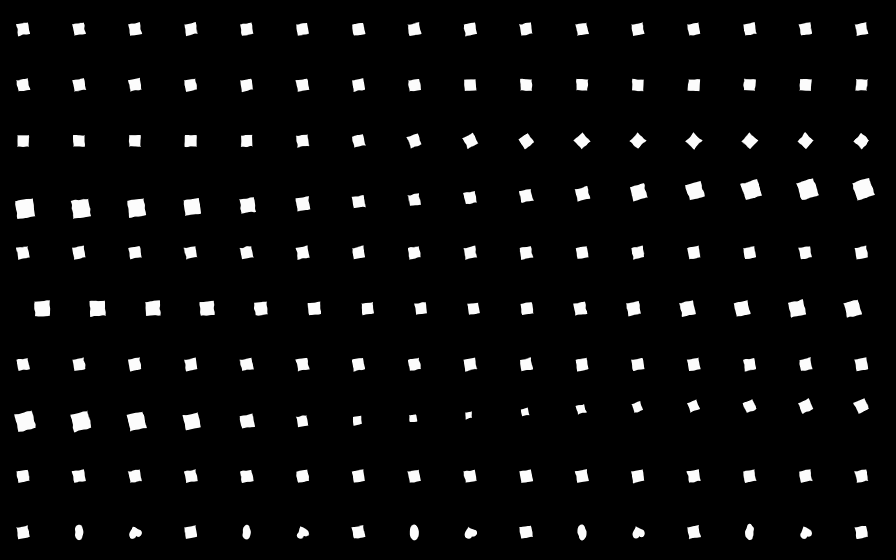
A Shadertoy shader for this pattern:

```glsl
const float PITCH = 0.0998;                // cell size, in canvas heights
const vec2 FIRST = vec2(0.0413, 0.948);    // centre of the top left mark
const float LAST_COL = 15.0;
const float BASE_SIZE = 0.205;             // square side, in cells
const float BASE_TILT = 10.0;              // degrees, counterclockwise
const vec2 OVAL_RADII = vec2(0.075, 0.14);
const float HEART_SCALE = 0.185;
const float HEART_TILT = 200.0;
const float WOBBLE = 0.022;                // edge roughness, in cells
const float WOBBLE_FREQ = 14.0;
const vec3 INK = vec3(0.99);
const vec3 PAPER = vec3(0.0);

struct Mark { vec2 shift; float size; float tilt; };

float hash(vec2 p) {
    return fract(sin(dot(p, vec2(127.1, 311.7))) * 43758.5453);
}

float noise(vec2 p) {
    vec2 i = floor(p), f = fract(p);
    f = f * f * (3.0 - 2.0 * f);
    return mix(mix(hash(i), hash(i + vec2(1, 0)), f.x),
               mix(hash(i + vec2(0, 1)), hash(i + vec2(1, 1)), f.x), f.y);
}

vec2 rotate(vec2 p, float degrees) {
    float a = radians(degrees), c = cos(a), s = sin(a);
    return vec2(c * p.x + s * p.y, c * p.y - s * p.x);
}

float square(vec2 p, float side) {
    vec2 q = abs(p) - 0.5 * side;
    return length(max(q, 0.0)) + min(max(q.x, q.y), 0.0);
}

float oval(vec2 p, vec2 r) {
    float k = length(p / r);
    return k * (k - 1.0) / max(length(p / (r * r)), 1e-4);
}

// Unit heart with its tip at the origin, lobes toward +y
float heart(vec2 p) {
    p.x = abs(p.x);
    if (p.x + p.y > 1.0) return length(p - vec2(0.25, 0.75)) - sqrt(0.125);
    vec2 a = p - vec2(0.0, 1.0);
    vec2 b = p - 0.5 * max(p.x + p.y, 0.0);
    return sqrt(min(dot(a, a), dot(b, b))) * sign(p.x - p.y);
}

// Each animated row eases its own properties from left to right
Mark rowMark(float row, float col) {
    Mark m = Mark(vec2(0.0), BASE_SIZE, BASE_TILT);
    float t = col / LAST_COL;
    float wave = cos(3.14159 * t);
    if (row == 1.0) {
        m.tilt = mix(BASE_TILT, -3.0, smoothstep(6.0, 10.0, col));
    } else if (row == 2.0) {
        m.tilt = 48.0 * smoothstep(3.0, 12.0, col);
    } else if (row == 3.0) {
        m.size = mix(0.198, 0.324, wave * wave);
        m.tilt = mix(8.0, 18.0, smoothstep(0.3, 1.0, t));
        m.shift = vec2(0.3 * (m.size - BASE_SIZE), -0.037 - 0.177 * wave);
    } else if (row == 5.0) {
        m.size = mix(0.198, 0.271, wave * wave);
        m.tilt = mix(2.0, 14.0, t);
        m.shift.x = 0.09 + 0.25 * wave;
    } else if (row == 7.0) {
        float endSize = wave > 0.0 ? 0.324 : 0.209;
        m.size = mix(0.115, endSize, pow(abs(wave), 1.5));
        m.tilt = wave > 0.0 ? mix(6.0, 13.0, wave) : mix(6.0, 25.0, -wave);
        m.shift = vec2(0.3 * (m.size - BASE_SIZE),
                       mix(-0.017, 0.255, smoothstep(5.0, 12.0, col)));
    }
    return m;
}

void mainImage(out vec4 fragColor, in vec2 fragCoord) {
    vec2 grid = (fragCoord / iResolution.y - FIRST) / PITCH;
    float pixel = 1.0 / (PITCH * iResolution.y);

    // Nearest cell; rows count downward
    vec2 id = floor(grid + 0.5);
    float col = id.x, row = -id.y;
    Mark m = rowMark(row, col);
    vec2 p = grid - id - m.shift;

    // The bottom row cycles through three shapes
    float kind = row == 9.0 ? mod(col, 3.0) : 0.0;
    float d;
    if (kind == 1.0) {
        d = oval(p, OVAL_RADII);
    } else if (kind == 2.0) {
        vec2 q = rotate(p, HEART_TILT) / HEART_SCALE + vec2(0.0, 0.55);
        d = heart(q) * HEART_SCALE;
    } else {
        d = square(rotate(p, m.tilt), m.size);
    }

    // Slightly rough edge
    d += WOBBLE * (noise(grid * WOBBLE_FREQ + 40.0) - 0.5);
    float cover = clamp(0.5 - d / pixel, 0.0, 1.0);
    fragColor = vec4(mix(PAPER, INK, cover), 1.0);
}
```
